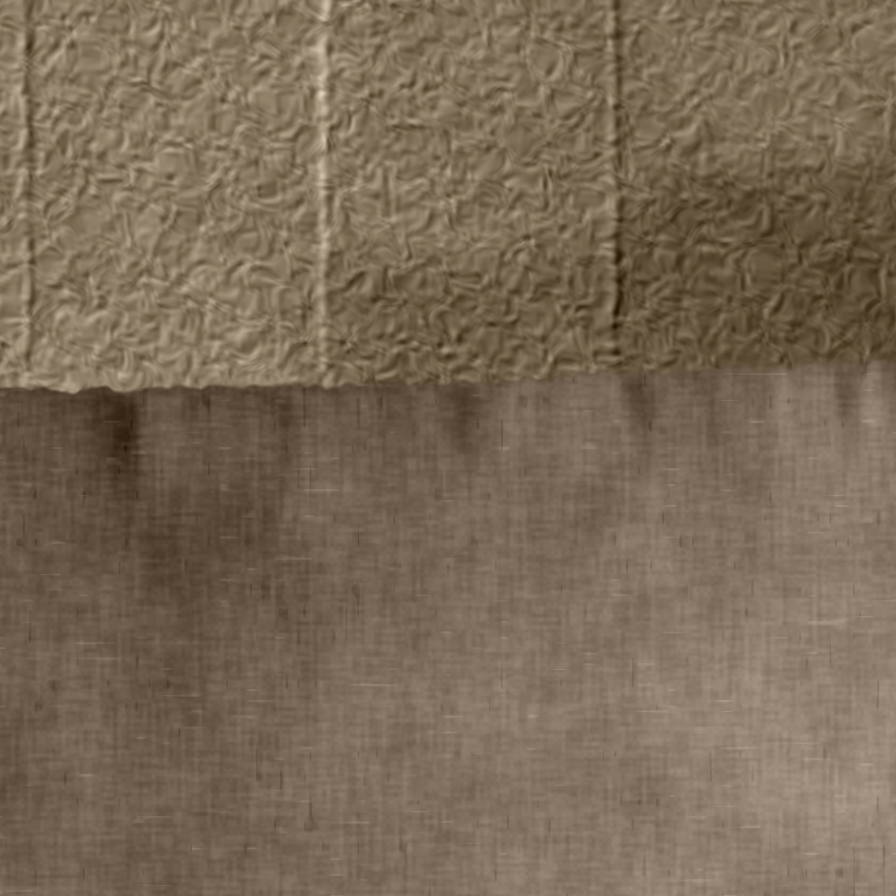
A Shadertoy shader for this texture:

```glsl
// Nubby seamed boucle cloth hemmed over a gathered, softly lit linen skirt.

const float SEAM_START = 0.033;
const float SEAM_STEP = 0.328;
const float NUB_FREQ = 100.0;
const float NUB_RELIEF = 0.29;
const float WEAVE_DEPTH = 0.055;
const vec3 BOUCLE_TINT = vec3(0.0, -0.068, -0.158);
const vec3 LINEN_TINT = vec3(0.0, -0.068, -0.132);

// Gathers: centre x, half width, brightness change, length below the hem
const int FOLD_COUNT = 11;
const vec4 FOLDS[FOLD_COUNT] = vec4[FOLD_COUNT](
    vec4(0.135, 0.025, -0.12, 0.21), vec4(0.180, 0.018, 0.06, 0.17),
    vec4(0.318, 0.016, -0.06, 0.15), vec4(0.365, 0.020, 0.03, 0.15),
    vec4(0.510, 0.020, -0.10, 0.15), vec4(0.565, 0.018, 0.04, 0.20),
    vec4(0.718, 0.014, -0.10, 0.13), vec4(0.790, 0.014, -0.06, 0.14),
    vec4(0.875, 0.013, 0.05, 0.12), vec4(0.940, 0.014, -0.10, 0.12),
    vec4(0.972, 0.020, 0.05, 0.20));

float hash(vec2 p) {
    vec3 q = fract(p.xyx * 0.1031);
    q += dot(q, q.yzx + 33.33);
    return fract((q.x + q.y) * q.z);
}

float noise(vec2 p) {
    vec2 i = floor(p), f = fract(p);
    f = f * f * (3.0 - 2.0 * f);
    return mix(mix(hash(i), hash(i + vec2(1, 0)), f.x),
               mix(hash(i + vec2(0, 1)), hash(i + vec2(1, 1)), f.x), f.y);
}

float fbm(vec2 p) {
    float sum = 0.0, amp = 0.5;
    for (int i = 0; i < 4; i++) {
        sum += amp * noise(p);
        p = mat2(1.6, 1.2, -1.2, 1.6) * p + 17.3;
        amp *= 0.5;
    }
    return sum;
}

float bump(float x, float width) {
    return exp(-x * x / (width * width));
}

float hemHeight(float x) {
    return 0.563 + 0.036 * pow(x, 1.6);
}

// Curly yarn height, sampled twice for side lighting
float nubHeight(vec2 p) {
    vec2 warp = vec2(noise(p * 45.0), noise(p * 45.0 + 31.7)) * 1.6;
    vec2 q = p * NUB_FREQ + warp;
    return 0.65 * noise(q) + 0.35 * noise(q * 1.9 + 9.1);
}

float seams(vec2 p) {
    float tone = 0.0;
    for (int i = 0; i < 4; i++) {
        float k = float(i);
        float wobble = 0.007 * (noise(vec2(k * 9.0 + 3.0, p.y * 22.0)) - 0.5);
        float x = p.x - SEAM_START - SEAM_STEP * k - wobble;
        float ridge = (i == 1) ? 0.19 : 0.09;
        float groove = (i == 1) ? 0.05 : 0.15;
        float broken = 0.55 + 0.75 * noise(vec2(k * 5.0, p.y * 65.0));
        tone += ridge * broken * bump(x + (i == 1 ? 0.0 : 0.009), 0.006);
        tone -= groove * broken * bump(x - (i == 1 ? 0.009 : 0.001), 0.0045);
    }
    return tone;
}

float boucleTone(vec2 p, float aboveHem) {
    float tone = mix(0.54, 0.485, smoothstep(0.05, 0.9, p.x));
    // Cast shade deepens towards the lower right
    float shadeTop = mix(0.72, 0.82, smoothstep(0.62, 0.76, p.x));
    float shade = 1.0 - smoothstep(shadeTop - 0.05, shadeTop + 0.03, p.y);
    tone -= 0.075 * shade * smoothstep(0.25, 0.45, p.x);
    tone -= 0.03 * smoothstep(0.62, 0.78, p.x) * shade;
    vec2 toLight = vec2(-0.0022, 0.0026);
    float relief = nubHeight(p - toLight) - nubHeight(p + toLight);
    tone += NUB_RELIEF * relief * mix(1.0, 0.75, smoothstep(0.4, 0.9, p.x));
    tone += 0.13 * (nubHeight(p) - 0.5) + 0.10 * (fbm(p * 13.0) - 0.47);
    tone += seams(p) * smoothstep(0.0, 0.05, aboveHem);
    return tone + 0.035 * bump(aboveHem - 0.01, 0.012) * (1.0 - p.x);
}

float linenTone(vec2 p, float depth) {
    // Broad light from the lower right
    float tone = mix(0.385, 0.505, smoothstep(0.05, 0.95, p.x));
    tone += 0.05 * smoothstep(0.10, 0.45, depth);
    tone += 0.025 * bump(p.x - 0.9, 0.35) * smoothstep(0.1, 0.25, depth);
    // Dim patch beside the deepest pleat
    tone -= 0.045 * smoothstep(0.15, 0.165, p.x) * (1.0 - smoothstep(0.27, 0.36, p.x))
          * bump(p.y - 0.385, 0.065);
    // Gathers
    float sway = 0.018 * (noise(vec2(p.x * 12.0, p.y * 14.0)) - 0.5);
    for (int i = 0; i < FOLD_COUNT; i++) {
        vec4 fold = FOLDS[i];
        float fade = smoothstep(0.0, 0.02, depth) * (1.0 - smoothstep(fold.w * 0.3, fold.w, depth));
        float x = p.x - fold.x + sway - 0.07 * depth;
        float crease = (i == 0) ? 1.0 - smoothstep(0.014, 0.024, x) : 1.0;
        tone += fold.z * fade * crease * bump(x, fold.y);
    }
    tone -= 0.075 * exp(-depth / 0.022);
    // Mottling, crossed threads and sparse slubs
    tone += 0.13 * (fbm(p * vec2(11.0, 9.0) + 4.0) - 0.47);
    tone += 0.06 * (fbm(p * vec2(38.0, 16.0) + 8.0) - 0.47);
    float weft = noise(p * vec2(50.0, 230.0));
    float warp = noise(p * vec2(210.0, 35.0) + 50.0);
    tone += WEAVE_DEPTH * (weft + warp - 1.0) + 0.035 * (noise(p * 240.0) - 0.5);
    float slub = noise(p * vec2(32.0, 170.0) + 70.0);
    float fleck = noise(p * vec2(150.0, 38.0) + 90.0);
    return tone + 0.06 * smoothstep(0.88, 0.98, slub) - 0.06 * smoothstep(0.88, 0.98, fleck);
}

void mainImage(out vec4 fragColor, in vec2 fragCoord) {
    vec2 p = fragCoord / iResolution.xy;
    float fuzz = 0.010 * (noise(vec2(p.x * 85.0, 2.0)) - 0.5);
    float aboveHem = p.y - hemHeight(p.x) - fuzz;
    float soft = 1.2 / iResolution.y + 0.001 + 0.004 * p.x;
    vec3 boucle = boucleTone(p, aboveHem) + BOUCLE_TINT;
    vec3 linen = linenTone(p, max(-aboveHem, 0.0)) + LINEN_TINT;
    vec3 color = mix(linen, boucle, smoothstep(-soft, soft, aboveHem));
    fragColor = vec4(clamp(color, 0.0, 1.0), 1.0);
}
```
